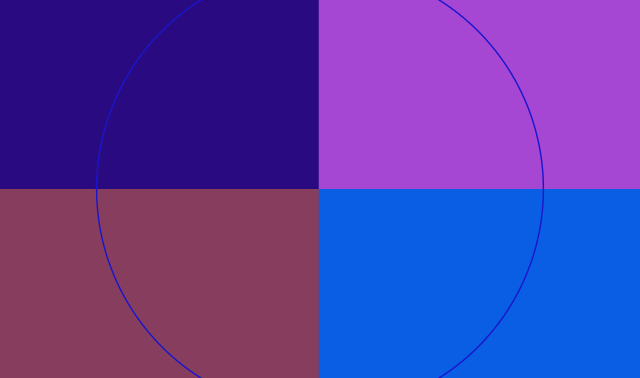
A WebGL 2 fragment shader for this background:

```glsl
#version 300 es
precision highp float;
// Four flat colour quadrants crossed by one large thin ring.
// Two antialiased half-plane steps mix the quadrants, and a
// circle distance function draws the ring over them.

uniform vec2 u_resolution;
out vec4 outColor;

// Coverage of the region where the signed distance is negative.
float coverage(float dist, float pixel) {
    return clamp(0.5 - dist / pixel, 0.0, 1.0);
}

void main() {
    // Centred coordinates, one unit per canvas height.
    vec2 p = (gl_FragCoord.xy - 0.5 * u_resolution) / u_resolution.y;
    float pixel = 1.0 / u_resolution.y;

    // Quadrants: the vertical split sits slightly left of centre.
    float right = coverage(-0.0033 - p.x, pixel);
    float top = coverage(-p.y, pixel);
    vec3 lower = mix(vec3(0.53, 0.24, 0.37), vec3(0.04, 0.37, 0.89), right);
    vec3 upper = mix(vec3(0.16, 0.04, 0.50), vec3(0.65, 0.28, 0.83), right);
    vec3 color = mix(lower, upper, top);

    // Thin ring, cut off by the top and bottom edges.
    float ringDistance = abs(length(p) - 0.591) - 0.0019;
    vec3 ringColor = vec3(0.10, 0.08, 0.80);
    color = mix(color, ringColor, coverage(ringDistance, pixel));

    outColor = vec4(color, 1.0);
}
```
